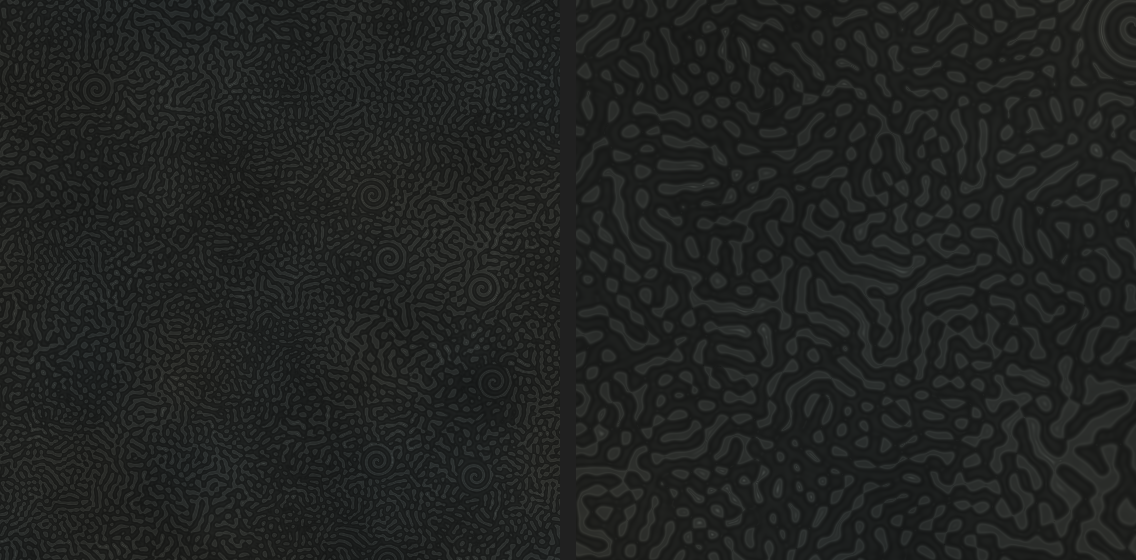
Left, the full canvas; right, a detail of the centre.
A Shadertoy shader for this pattern:

```glsl
// Dark labyrinth of tightly packed, softly rimmed worms with dots and a few spirals.
#define DENSITY 62.0       // base worm count across the canvas
#define FREQ_LOW 0.78      // regional worm frequency range
#define FREQ_HIGH 1.45
#define KERNEL_RADIUS 2.0  // reach of one wave packet, in cells
#define SPIRAL_SPACING 11.0
#define SPIRAL_SHARE 0.28
#define GAP_TONE 0.122
#define BODY_GAIN 0.046
#define RIM_GAIN 0.025
#define GLINT_GAIN 0.10
#define TINT vec3(0.97, 1.03, 0.985)

const float TAU = 6.2831853;

vec3 hash3(vec2 p) {
    vec3 q = fract(p.xyx * vec3(0.1031, 0.1030, 0.0973));
    q += dot(q, q.yxz + 33.33);
    return fract((q.xxy + q.yzz) * q.zyx);
}

float valueNoise(vec2 p) {
    vec2 cell = floor(p), f = fract(p);
    f = f * f * (3.0 - 2.0 * f);
    float low = mix(hash3(cell).x, hash3(cell + vec2(1, 0)).x, f.x);
    float high = mix(hash3(cell + vec2(0, 1)).x, hash3(cell + vec2(1, 1)).x, f.x);
    return mix(low, high, f.y);
}

float bump(float x, float center, float width) {
    float d = (x - center) / width;
    return exp(-d * d);
}

// Regional wave number, slowly varying over the canvas
float waveNumber(vec2 q) {
    return TAU * mix(FREQ_LOW, FREQ_HIGH, valueNoise(q * 0.11 + 17.0));
}

// Sum of randomly turned wave packets: x = height, yz = gradient
vec3 waveField(vec2 q) {
    vec3 field = vec3(0.0);
    vec2 base = floor(q);
    for (int j = -2; j <= 2; j++) {
        for (int i = -2; i <= 2; i++) {
            vec2 cell = base + vec2(i, j);
            vec3 rnd = hash3(cell + 71.0);
            vec2 d = q - cell - rnd.xy;
            float falloff = 1.0 - dot(d, d) / (KERNEL_RADIUS * KERNEL_RADIUS);
            if (falloff <= 0.0) continue;
            float angle = TAU * rnd.z;
            vec2 k = waveNumber(cell) * vec2(cos(angle), sin(angle));
            float phase = dot(k, d) + TAU * hash3(cell + 205.0).x;
            float weight = falloff * falloff * falloff;
            vec2 slope = -6.0 * d * falloff * falloff / (KERNEL_RADIUS * KERNEL_RADIUS);
            field += vec3(weight * cos(phase), slope * cos(phase) - weight * sin(phase) * k);
        }
    }
    return field;
}

// Blends sparse coiled worms into the field
vec3 addSpirals(vec3 field, vec2 q, float k) {
    vec2 cell = floor(q / SPIRAL_SPACING);
    vec3 rnd = hash3(cell + 9.0);
    if (rnd.z > SPIRAL_SHARE) return field;
    vec2 d = q - (cell + 0.3 + 0.4 * rnd.xy) * SPIRAL_SPACING;
    float r = length(d) + 0.001;
    float phase = k * r - atan(d.y, d.x);
    vec3 coil = vec3(cos(phase), -sin(phase) * k * d / r);
    return mix(field, coil, 1.0 - smoothstep(1.5, 2.8, r));
}

void mainImage(out vec4 fragColor, in vec2 fragCoord) {
    vec2 p = fragCoord / iResolution.y;
    vec2 q = p * DENSITY + 40.0;
    float k = waveNumber(q);
    vec3 field = addSpirals(waveField(q), q, k);

    // A raised threshold parts the worms and leaves dots in some regions
    float height = field.x - mix(0.0, 0.75, valueNoise(q * 0.14 + 53.0));

    // Dividing by the local amplitude gives worms of even width:
    // 0 on the spine, 1 in the middle of a gap
    float amplitude = length(vec3(height, field.yz / k)) + 0.0001;
    float across = acos(clamp(height / amplitude, -1.0, 1.0)) / (0.5 * TAU);

    // Cross section: dark crease, soft body, paler rim
    float tone = GAP_TONE - 0.022 * bump(across, 0.73, 0.14);
    tone += BODY_GAIN * (1.0 - smoothstep(0.36, 0.62, across));
    tone += RIM_GAIN * bump(across, 0.36, 0.10);

    // Short glints along a few spines
    float glint = smoothstep(0.66, 0.95, valueNoise(q * 0.55 + 31.0));
    tone += GLINT_GAIN * glint * bump(across, 0.0, 0.13);

    // Regional light and dark, and fine grain
    float shade = 0.65 * valueNoise(p * 7.0 + 3.0) + 0.35 * valueNoise(p * 19.0 + 8.0);
    tone *= mix(0.86, 1.14, shade);
    tone += 0.012 * (valueNoise(q * 3.5) - 0.5);

    // Faint warm and cool drift
    float warmth = valueNoise(p * 6.0 + 90.0) - 0.5;
    vec3 color = tone * TINT * (1.0 + warmth * vec3(0.08, 0.0, -0.08));
    fragColor = vec4(color, 1.0);
}
```
